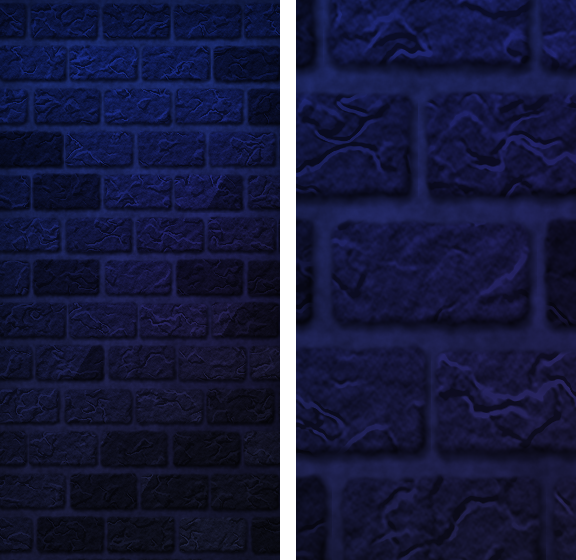
Left: the whole. Right: its middle third, enlarged.
Write a Shadertoy shader that draws this texture.

```glsl
#define ROWS 13.08
#define COLUMNS 3.92
#define ROW_SHIFT 0.42
#define ROW_JITTER 0.13
#define BRICK_HALF vec2(0.785, 0.412)
#define CORNER 0.10
#define RELIEF 0.075
#define DARK_SHARE 0.13
#define BRICK_TOP vec3(0.052, 0.095, 0.295)
#define BRICK_BOTTOM vec3(0.066, 0.075, 0.165)
#define MORTAR_TOP vec3(0.100, 0.165, 0.430)
#define MORTAR_BOTTOM vec3(0.108, 0.118, 0.255)

vec2 hash2(vec2 p) {
    vec3 q = fract(p.xyx * vec3(0.1031, 0.1030, 0.0973));
    q += dot(q, q.yzx + 33.33);
    return fract((q.xx + q.yz) * q.zy);
}

float cornerSlope(vec2 cell, vec2 offset) {
    return dot(hash2(cell + 57.0) * 2.0 - 1.0, offset);
}

float gradientNoise(vec2 p) {
    vec2 i = floor(p), f = fract(p);
    vec2 u = f * f * f * (f * (f * 6.0 - 15.0) + 10.0);
    vec2 e = vec2(1.0, 0.0);
    return mix(mix(cornerSlope(i, f), cornerSlope(i + e, f - e), u.x),
               mix(cornerSlope(i + e.yx, f - e.yx), cornerSlope(i + e.xx, f - e.xx), u.x), u.y);
}

float fbm(vec2 p) {
    float sum = 0.0, amp = 0.5;
    for (int i = 0; i < 4; i++) {
        sum += amp * gradientNoise(p);
        p = mat2(1.6, 1.2, -1.2, 1.6) * p + 11.3;
        amp *= 0.5;
    }
    return sum;
}

// Rough stone: broken ledges, thin creases and fine grain
float stoneHeight(vec2 p) {
    vec2 w = p + 0.45 * vec2(fbm(p * 2.0), fbm(p * 2.0 + 19.0));
    float ledge = smoothstep(0.08, 0.22, gradientNoise(w * vec2(2.0, 2.8)));
    float crease = 1.0 - smoothstep(0.0, 0.09, abs(gradientNoise(w * vec2(2.2, 3.0) + 31.0)));
    float patches = smoothstep(-0.1, 0.25, gradientNoise(p * 1.7 + 5.0));
    return 0.55 * ledge - 0.5 * crease * patches + 0.8 * fbm(p * 5.0);
}

float roundedBox(vec2 p, vec2 halfSize, float radius) {
    vec2 q = abs(p) - halfSize + radius;
    return length(max(q, 0.0)) + min(max(q.x, q.y), 0.0) - radius;
}

void mainImage(out vec4 fragColor, in vec2 fragCoord) {
    vec2 uv = fragCoord / iResolution.xy;
    vec2 grid = vec2(uv.x * COLUMNS, (1.0 - uv.y) * ROWS + 0.014);
    float brickAspect = 0.5 * ROWS / COLUMNS;
    vec2 wall = grid * vec2(brickAspect, 1.0);
    float pixel = ROWS / iResolution.y;

    // Running bond, each row sliding a little
    float row = floor(grid.y);
    float slide = ROW_SHIFT + 0.5 * mod(row, 2.0) + ROW_JITTER * (hash2(vec2(row, 3.0)).x - 0.5);
    float along = grid.x - slide;
    vec2 id = vec2(floor(along) + 20.0, row + 20.0);
    vec2 rnd = hash2(id), rnd2 = hash2(id + 91.0);
    vec2 local = (vec2(fract(along), fract(grid.y)) - 0.5) * vec2(brickAspect, 1.0);
    local += (rnd2 - 0.5) * vec2(0.04, 0.03);

    // Worn outline
    float wobble = 0.035 * gradientNoise(wall * 4.0) + 0.025 * gradientNoise(wall * 11.0);
    vec2 halfSize = BRICK_HALF - 0.025 * rnd.yx;
    float dist = roundedBox(local, halfSize, CORNER) + wobble;
    float brick = 1.0 - smoothstep(-0.018 - pixel, 0.018 + pixel, dist);

    // Surface lit from the upper left
    vec2 stone = wall + rnd * 17.0;
    float stepSize = 0.03;
    float h = stoneHeight(stone);
    vec2 slope = vec2(stoneHeight(stone + vec2(stepSize, 0.0)),
                      stoneHeight(stone + vec2(0.0, stepSize))) - h;
    float relief = RELIEF * dot(slope / stepSize, vec2(0.45, 0.9));
    float grain = fbm(wall * 9.0);

    // Coloured light: blue above, violet at the right, grey below
    float fall = smoothstep(0.05, 0.9, 1.0 - uv.y);
    vec2 violetOffset = (uv - vec2(0.85, 0.50)) * vec2(1.3, 2.8);
    float violet = exp(-2.0 * dot(violetOffset, violetOffset));
    float corner = smoothstep(0.55, 1.0, uv.x * 0.55 + (1.0 - uv.y) * 0.65);
    vec3 tint = violet * vec3(0.026, -0.010, 0.0);

    // Brick face with occasional dark ones
    float darkChance = DARK_SHARE + 0.5 * corner;
    float darkBrick = step(rnd.x, darkChance) * (0.8 + 0.5 * fbm(wall * 1.5));
    vec3 face = mix(BRICK_TOP, BRICK_BOTTOM, fall) + tint;
    face = mix(face, vec3(dot(face, vec3(0.35, 0.45, 0.2))) * vec3(0.9, 1.0, 1.3), 0.3 * corner);
    face *= 0.92 + 0.2 * rnd2.x + 0.3 * grain;
    face *= mix(1.0, 0.52, darkBrick);
    face *= clamp(1.0 + relief, 0.55, 1.6);

    // Rims: dark below and right, faint light above
    float rim = smoothstep(-0.09, 0.0, dist);
    float facing = dot(local / halfSize, vec2(0.35, 0.9));
    face *= 1.0 - rim * (0.12 + 0.45 * smoothstep(0.1, 0.9, facing));
    face *= 1.0 + 0.25 * rim * smoothstep(0.3, 0.9, -facing);

    // Mortar with the shadow cast by the brick
    float shadowDist = roundedBox(local - vec2(0.015, 0.03), halfSize, CORNER) + wobble;
    vec3 mortar = mix(MORTAR_TOP, MORTAR_BOTTOM, fall) + tint;
    mortar *= 0.92 + 0.45 * grain + 0.5 * fbm(wall * 1.3 + 40.0);
    mortar *= mix(0.5, 1.0, smoothstep(-0.03, 0.07, shadowDist));
    mortar *= 1.0 - 0.25 * corner;

    // Dim borders
    float vignette = mix(0.72, 1.0, smoothstep(1.0, 0.91, uv.y));
    vignette *= 1.0 - 0.22 * pow(abs(uv.x * 2.0 - 1.0), 3.0);
    vec3 color = mix(mortar, face, brick) * vignette * 1.04;
    fragColor = vec4(clamp(color, 0.0, 1.0), 1.0);
}
```
